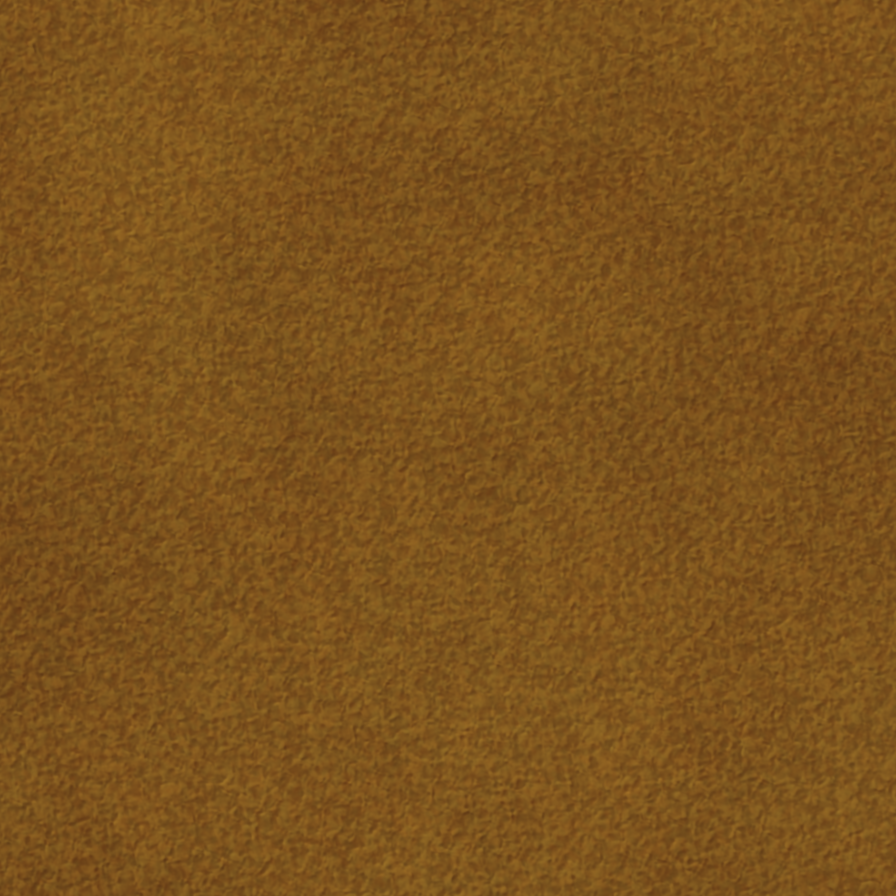
Give the GLSL for this texture, as a Shadertoy shader.

```glsl
// Brown suede: a fine mottled nap lit from the upper left, over faint cloudy stains.
// Rotated value noise gives the nap height; its sharpened level makes the mottling and
// its slope the relief, while slower noise varies brightness and drifts the hue.

float hash(vec2 cell) {
    return fract(sin(dot(cell, vec2(127.1, 311.7))) * 43758.5453);
}

float valueNoise(vec2 p) {
    vec2 cell = floor(p), f = fract(p);
    f = f * f * (3.0 - 2.0 * f);
    float low = mix(hash(cell), hash(cell + vec2(1, 0)), f.x);
    float high = mix(hash(cell + vec2(0, 1)), hash(cell + vec2(1, 1)), f.x);
    return mix(low, high, f.y);
}

// Turns each layer so that the noise lattice does not show
vec2 turn(vec2 p) {
    return mat2(0.8, 0.6, -0.6, 0.8) * p;
}

float clouds(vec2 p) {
    float sum = 0.0, weight = 0.5;
    for (int octave = 0; octave < 5; octave++) {
        sum += weight * valueNoise(p);
        p = turn(p) * 2.03 + 17.3;
        weight *= 0.6;
    }
    return sum / 1.153;
}

float napHeight(vec2 uv) {
    vec2 warp = vec2(valueNoise(uv * 90.0), valueNoise(uv * 90.0 + 41.0)) - 0.5;
    vec2 p = turn(uv + 0.004 * warp);
    return 0.6 * valueNoise(p * 160.0) + 0.4 * valueNoise(turn(p) * 245.0 + 9.0);
}

void mainImage(out vec4 fragColor, in vec2 fragCoord) {
    vec2 uv = fragCoord / iResolution.y;

    // Nap: dark and light mottles, slope toward the light, and a little grit
    float height = napHeight(uv);
    float mottle = smoothstep(0.12, 0.88, height) - 0.5;
    float relief = height - napHeight(uv + vec2(-0.002, 0.0022));
    float grit = valueNoise(turn(uv) * 380.0 + 80.0) - 0.5;

    // Broad stains
    float stain = clouds(turn(uv) * 5.0 + 31.7) - 0.5;

    // Brightness runs along one ramp from dark to light brown
    float tone = 0.082 * mottle + 0.098 * relief + 0.018 * grit + 0.11 * stain;
    vec3 color = vec3(0.485, 0.322, 0.113) + tone * vec3(1.0, 0.92, 0.28);

    // Small flecks of orange and olive, gathered in faint patches
    float fleck = valueNoise(turn(uv) * 150.0 + 60.0) - 0.5;
    float patchHue = clouds(uv * 9.0 + 25.0) - 0.5;
    color += (0.7 * fleck + 0.5 * patchHue) * vec3(0.03, -0.018, -0.012);

    fragColor = vec4(color, 1.0);
}
```
